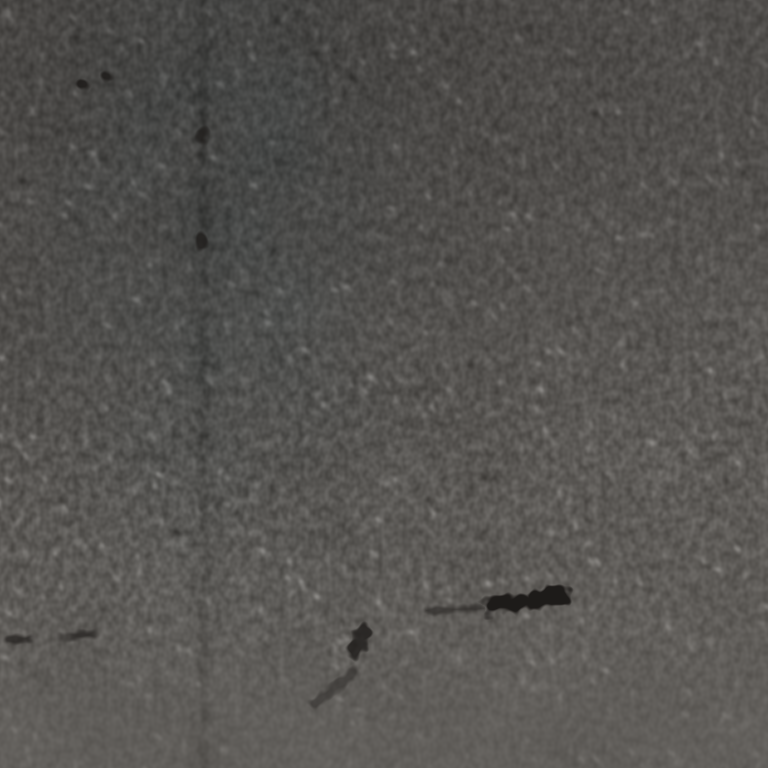
A WebGL 2 fragment shader for this texture:

```glsl
#version 300 es
precision highp float;
// Weathered grey concrete with fine grain, pale flecks, a vertical seam and chipped cracks.

#define SHADE_TOP vec3(0.288, 0.279, 0.269)
#define SHADE_BOTTOM vec3(0.382, 0.371, 0.356)
#define COOL_TINT vec3(-0.020, -0.006, 0.000)
#define HOLE_COLOR vec3(0.115, 0.105, 0.098)
#define GRAIN_SCALE 78.0
#define GRAIN_AMOUNT 0.115
#define MOTTLE_AMOUNT 0.030
#define FLECK_CELLS 62.0
#define FLECK_AMOUNT 0.12
#define SEAM_X 0.265
#define SEAM_AMOUNT 0.075
#define EDGE_SOFTNESS 0.0035

uniform vec2 u_resolution;
out vec4 outColor;

vec2 hash2(vec2 cell) {
  vec3 q = fract(cell.xyx * vec3(0.1031, 0.1030, 0.0973));
  q += dot(q, q.yzx + 33.33);
  return fract((q.xx + q.yz) * q.zy);
}

vec2 gradientAt(vec2 cell) {
  float angle = 6.2832 * hash2(cell).x;
  return vec2(cos(angle), sin(angle));
}

float gradientNoise(vec2 p) {
  vec2 i = floor(p), f = fract(p);
  vec2 u = f * f * f * (f * (f * 6.0 - 15.0) + 10.0);
  vec2 e = vec2(1.0, 0.0);
  float low = mix(dot(gradientAt(i), f), dot(gradientAt(i + e), f - e), u.x);
  float high = mix(dot(gradientAt(i + e.yx), f - e.yx),
                   dot(gradientAt(i + e.xx), f - e.xx), u.x);
  return mix(low, high, u.y);
}

float fbm(vec2 p) {
  float sum = 0.0, gain = 0.6;
  for (int i = 0; i < 4; i++) {
    sum += gain * gradientNoise(p);
    p = mat2(1.6, 1.2, -1.2, 1.6) * p + 17.3;
    gain *= 0.5;
  }
  return sum;
}

// Sparse soft specks, one candidate per cell, each with its own tilt and size.
float flecks(vec2 p, float cells, float density) {
  vec2 q = p * cells, home = floor(q);
  float sum = 0.0;
  for (int y = -1; y <= 1; y++) {
    for (int x = -1; x <= 1; x++) {
      vec2 cell = home + vec2(x, y);
      vec2 traits = hash2(cell + 71.7);
      vec2 d = q - cell - hash2(cell + 11.3);
      float tilt = (traits.y - 0.5) * 2.4;
      d = mat2(cos(tilt), -sin(tilt), sin(tilt), cos(tilt)) * d;
      float speck = exp(-dot(d * d, vec2(16.0, 6.5)));
      sum += speck * step(traits.x, density) * mix(0.3, 1.0, traits.y * traits.y);
    }
  }
  return sum;
}

// Ragged capsule from a to b: 1 inside, 0 outside.
float chip(vec2 p, vec2 a, vec2 b, float radius) {
  vec2 ab = b - a;
  float along = clamp(dot(p - a, ab) / dot(ab, ab), 0.0, 1.0);
  float ragged = radius * 1.1 * gradientNoise(p * 75.0 + 5.0);
  float d = length(p - a - ab * along) - radius + ragged;
  return 1.0 - smoothstep(-EDGE_SOFTNESS, EDGE_SOFTNESS, d);
}

void main() {
  vec2 p = gl_FragCoord.xy / u_resolution;

  // Broad shading with cool, darker stains towards the upper left
  float rise = smoothstep(0.0, 1.0, p.y + 0.10 * (0.5 - p.x));
  vec3 color = mix(SHADE_BOTTOM, SHADE_TOP, rise);
  vec2 stain = (p - vec2(0.29, 0.72)) / vec2(0.20, 0.42);
  color += COOL_TINT * exp(-dot(stain, stain)) * (1.0 + fbm(p * 7.0));
  color += 0.018 * smoothstep(0.45, 1.0, p.x) * smoothstep(0.2, 0.6, p.y);
  color += MOTTLE_AMOUNT * fbm(p * 6.0 + 3.0);

  // Grain, roughest in a band below the middle and calm at the lower edge
  float band = (p.y - 0.33 - 0.08 * p.x) / 0.17;
  float rough = mix(0.55, 1.0, smoothstep(0.03, 0.22, p.y)) + 0.35 * exp(-band * band);
  vec2 g = p * GRAIN_SCALE * vec2(1.1, 0.9);
  float grain = 0.62 * gradientNoise(g) + 0.42 * gradientNoise(g * 1.83 + 9.0);
  color += GRAIN_AMOUNT * rough * grain;
  color += FLECK_AMOUNT * rough * flecks(p, FLECK_CELLS, 0.17);
  color -= 0.05 * rough * flecks(p + 0.37, FLECK_CELLS * 0.7, 0.10);

  // Broken vertical seam
  float seamOffset = p.x - SEAM_X - 0.004 * gradientNoise(vec2(3.0, p.y * 28.0));
  float seam = exp(-pow(seamOffset / 0.007, 2.0));
  float breaks = 0.45 + 1.1 * gradientNoise(vec2(p.x * 30.0, p.y * 34.0));
  color -= SEAM_AMOUNT * seam * clamp(breaks, 0.0, 1.0);
  color -= 0.012 * exp(-pow(seamOffset / 0.025, 2.0));

  // Open slot, faint broken cracks, chipped pit and small holes
  float hole = chip(p, vec2(0.638, 0.211), vec2(0.728, 0.222), 0.010);
  hole = max(hole, chip(p, vec2(0.695, 0.221), vec2(0.730, 0.223), 0.012));
  hole = max(hole, 0.5 * chip(p, vec2(0.555, 0.205), vec2(0.630, 0.208), 0.0045));
  hole = max(hole, 0.65 * chip(p, vec2(0.010, 0.167), vec2(0.145, 0.175), 0.0045)
      * smoothstep(-0.15, 0.15, gradientNoise(vec2(p.x * 24.0, 4.0))));
  hole = max(hole, 0.8 * chip(p, vec2(0.462, 0.155), vec2(0.476, 0.175), 0.010));
  hole = max(hole, 0.4 * chip(p, vec2(0.410, 0.084), vec2(0.462, 0.125), 0.006));
  for (int i = 0; i < 2; i++) {
    float k = float(i);
    vec2 pore = vec2(0.106 + 0.031 * k, 0.891 + 0.010 * k);
    vec2 seamPore = vec2(SEAM_X - 0.002, 0.818 - 0.138 * k);
    hole = max(hole, 0.85 * chip(p, pore, pore + vec2(0.003, 0.0), 0.007 - 0.0015 * k));
    hole = max(hole, 0.75 * chip(p, seamPore, seamPore + vec2(0.0, 0.010), 0.006));
  }
  vec2 rim = (p - vec2(0.452, 0.160)) / vec2(0.022, 0.028);
  color += 0.05 * exp(-dot(rim, rim)) * (0.4 + 2.0 * grain);
  color = mix(color, HOLE_COLOR, hole);

  outColor = vec4(clamp(color, 0.0, 1.0), 1.0);
}
```
